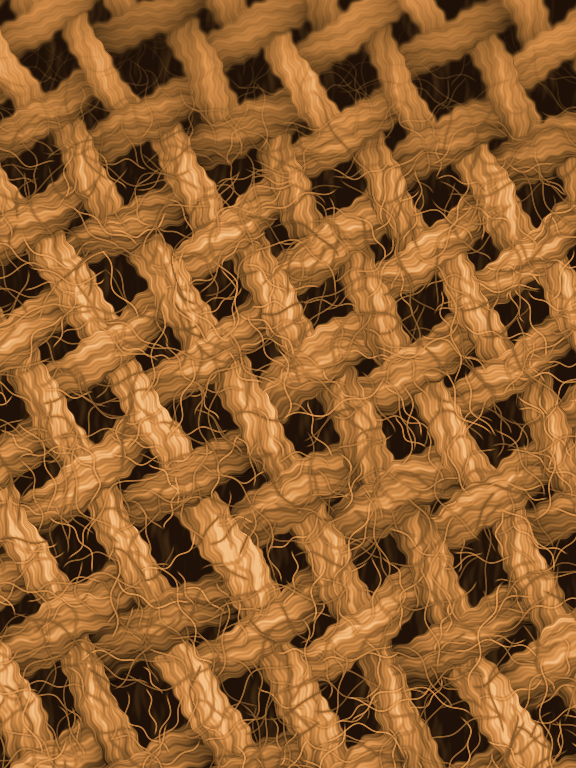
Write a Shadertoy shader that draws this texture.

```glsl
// Coarse woven jute: two families of crimped yarns cross on a sheared lattice
// that tightens towards the top. Each yarn is a rounded, twisted segment sorted
// by height; layered sines give its fibres, and cellular arcs give loose hairs.

const vec3 SHADOW = vec3(0.08, 0.035, 0.012);
const vec3 UMBER  = vec3(0.25, 0.16, 0.07);
const vec3 BROWN  = vec3(0.44, 0.29, 0.13);
const vec3 TAN    = vec3(0.64, 0.42, 0.20);
const vec3 GOLD   = vec3(0.84, 0.56, 0.29);
const vec3 STRAW  = vec3(0.95, 0.74, 0.51);

vec3 hash3(vec2 p) {
    vec3 q = fract(p.xyx * vec3(0.1031, 0.1030, 0.0973));
    q += dot(q, q.yxz + 33.33);
    return fract((q.xxy + q.yzz) * q.zyx);
}

// Tone from 0 to 1 into the straw palette
vec3 juteColor(float tone) {
    float t = clamp(tone, 0.0, 1.0) * 5.0;
    vec3 c = mix(SHADOW, UMBER, min(t, 1.0));
    c = mix(c, BROWN, clamp(t - 1.0, 0.0, 1.0));
    c = mix(c, TAN,   clamp(t - 2.0, 0.0, 1.0));
    c = mix(c, GOLD,  clamp(t - 3.0, 0.0, 1.0));
    return mix(c, STRAW, clamp(t - 4.0, 0.0, 1.0));
}

// Streaks running along q.y, from layered and bent sines
float fibres(vec2 q, float seed) {
    float sum = 0.0, amp = 0.45;
    for (int i = 0; i < 4; i++) {
        sum += amp * sin(q.x + seed + 1.4 * sin(q.y + seed * 1.7));
        q = q * vec2(1.9, 1.35) + 1.3;
        amp *= 0.8;
    }
    return sum;
}

// Canvas position to lattice (column, row), and back
vec2 toLattice(vec2 p) {
    float t = p.y + 0.06 * (p.x - 0.1) - 0.095;
    float r = t * (4.81 + 1.57 * t);
    return vec2((p.x - 0.132 - r * (0.039 - 0.0026 * r)) / 0.131, r);
}

vec2 fromLattice(vec2 g) {
    float x = 0.132 + 0.131 * g.x + g.y * (0.039 - 0.0026 * g.y);
    float t = (sqrt(max(23.14 + 6.28 * g.y, 0.0)) - 4.81) / 3.14;
    return vec2(x, 0.095 + t - 0.06 * (x - 0.1));
}

// Lays one yarn segment over surface = (tone, height)
void addYarn(vec2 p, vec2 site, float angle, vec2 size, float lift,
             float brightness, float focus, inout vec2 surface) {
    vec3 rnd = hash3(site * 7.0 + lift * 50.0 + 90.0);
    vec2 q = p - fromLattice(site) - (rnd.xy - 0.5) * 0.014;
    angle += (rnd.z - 0.5) * 0.24;
    vec2 dir = vec2(cos(angle), sin(angle));
    float s = dot(q, dir) / size.y;
    float u = dot(q, vec2(-dir.y, dir.x)) / (size.x * (0.88 + 0.24 * rnd.x));
    float seed = rnd.y * 40.0;
    u += (rnd.x - 0.5) * 0.7 * s * s;
    u += 0.08 * sin(s * 8.0 + seed) + 0.05 * sin(s * 27.0 + seed * 2.0);
    if (abs(s) > 1.0 || abs(u) > 1.0) return;

    float bulge = sqrt(1.0 - u * u);
    float height = lift + 1.0 - s * s + 0.45 * bulge;
    float streak = fibres(vec2(asin(u) * 5.0 + s * 5.5, s * 3.0), seed);
    float tone = brightness + 0.2 * (rnd.z - 0.5) + 0.13 * u + 0.36 * (bulge - 0.7);
    tone += streak * mix(0.08, 0.19, focus) - 0.42 * s * s;
    tone *= smoothstep(-0.1, 0.7, height);

    float soft = mix(0.16, 0.05, focus);
    float cover = smoothstep(0.0, soft * 2.0, 1.0 - abs(u))
                * smoothstep(-soft, soft, height - surface.y);
    surface = mix(surface, vec2(tone, height), cover);
}

// Loose curved hairs, one per cell: (coverage, soft shadow, tone)
vec3 hairs(vec2 p, float cell, float seed, float pixel) {
    vec3 result = vec3(0.0, 0.0, 0.7);
    vec2 base = floor(p / cell);
    for (int j = -1; j <= 1; j++)
    for (int i = -1; i <= 1; i++) {
        vec2 id = base + vec2(i, j);
        vec3 rnd = hash3(id + seed * 17.0 + 60.0);
        vec3 form = hash3(id + seed * 31.0 + 140.0);
        float a = rnd.z * 3.1416;
        vec2 q = mat2(cos(a), -sin(a), sin(a), cos(a)) * (p / cell - id - rnd.xy);
        float bend = (form.x - 0.5) * 1.5;
        float wave = 5.0 + 4.0 * form.z;
        float slope = 2.0 * bend * q.x + 0.06 * wave * cos(q.x * wave + a);
        float offset = q.y - bend * q.x * q.x - 0.06 * sin(q.x * wave + a);
        float dist = abs(offset) * cell / sqrt(1.0 + slope * slope);
        float taper = smoothstep(0.0, 0.15, 0.5 + 0.4 * form.y - abs(q.x));
        float cover = taper * (1.0 - smoothstep(0.0, pixel, dist - 0.0005));
        result.y = max(result.y, taper * (1.0 - smoothstep(0.0, 0.005, dist)));
        if (cover > result.x) result.xz = vec2(cover, 0.45 + 0.5 * form.z);
    }
    return result;
}

void mainImage(out vec4 fragColor, in vec2 fragCoord) {
    vec2 p = fragCoord / iResolution.y;
    float focus = 1.0 - smoothstep(0.68, 1.0, p.y);
    float scale = mix(1.08, 0.9, p.y);

    // Dark gaps, faintly filled with fibres
    float clutter = fibres(p * vec2(90.0, 50.0), 2.0);
    vec2 surface = vec2(0.05 + 0.12 * max(clutter, 0.0), 0.0);

    // Steep yarns on lattice sites, shallow yarns halfway between them
    vec2 base = floor(toLattice(p));
    for (int j = -1; j <= 2; j++)
    for (int i = -1; i <= 2; i++) {
        vec2 site = base + vec2(i, j);
        addYarn(p, site, -1.08, scale * vec2(0.029, 0.102), 0.16, 0.77, focus, surface);
        addYarn(p, site + vec2(0.5, -0.5), 0.56, scale * vec2(0.033, 0.104), 0.0, 0.64, focus, surface);
    }

    // Stray hairs in several sizes, fading out of focus
    float tone = surface.x;
    for (int k = 0; k < 5; k++) {
        float n = float(k);
        vec3 hair = hairs(p + n * 0.37, 0.045 + 0.011 * n, n + 1.0, 1.0 / iResolution.y);
        tone *= 1.0 - 0.2 * hair.y * focus;
        tone = mix(tone, hair.z, hair.x * 0.75 * focus);
    }
    tone *= mix(0.88, 1.0, focus);
    fragColor = vec4(juteColor(tone), 1.0);
}
```
